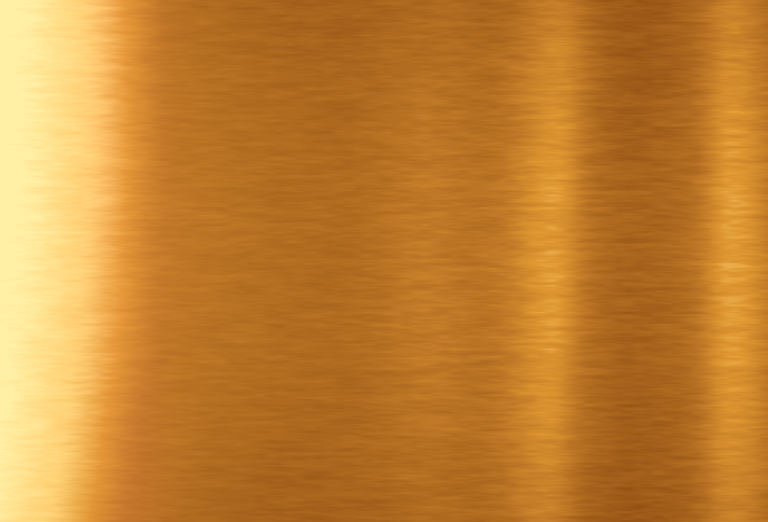
This texture is drawn by a Shadertoy shader. Its source:

```glsl
// Brushed golden metal sheet with soft vertical reflections and fine horizontal grain.

float hash(vec2 p) {
    vec3 q = fract(vec3(p.xyx) * 0.1031);
    q += dot(q, q.yzx + 33.33);
    return fract((q.x + q.y) * q.z);
}

float valueNoise(vec2 p) {
    vec2 cell = floor(p);
    vec2 f = fract(p);
    f = f * f * (3.0 - 2.0 * f);
    float low = mix(hash(cell), hash(cell + vec2(1.0, 0.0)), f.x);
    float high = mix(hash(cell + vec2(0.0, 1.0)), hash(cell + vec2(1.0)), f.x);
    return mix(low, high, f.y);
}

// Bell curve with its own width on each side of the centre.
float band(float x, float centre, float leftWidth, float rightWidth) {
    float d = x - centre;
    d /= d < 0.0 ? leftWidth : rightWidth;
    return exp(-d * d);
}

float falloff(float x, float from, float to) {
    return 1.0 - smoothstep(from, to, x);
}

// Layers of stretched noise, centred on zero.
float brushedGrain(vec2 uv) {
    float sum = 0.0;
    float weight = 0.5;
    vec2 scale = vec2(22.0, 130.0);
    for (int i = 0; i < 3; i++) {
        sum += weight * (valueNoise(uv * scale + float(i) * 37.0) - 0.5);
        scale *= vec2(1.9, 1.65);
        weight *= 0.9;
    }
    return sum;
}

// Wide glow on the left edge, narrowing toward the bottom.
float leftGlow(vec2 uv) {
    float x = uv.x + 0.055 * pow(1.0 - uv.y, 3.0);
    return 0.40 * falloff(x, 0.11, 0.23)
         + 0.29 * falloff(x, -0.01, 0.16)
         + 0.13 * falloff(x, 0.15, 0.45);
}

float reflections(vec2 uv) {
    float lean = 0.018 * (uv.y - 0.5);
    float middle = 1.0 - pow(abs(2.0 * uv.y - 1.0), 2.0);
    float strength = mix(0.72, 1.0, middle);
    float bright = 0.12 * band(uv.x, 0.56, 0.07, 0.07)
                 + 0.34 * band(uv.x, 0.72 + lean, 0.06, 0.038)
                 + 0.36 * band(uv.x, 0.952, 0.037, 0.052);
    return bright * strength - 0.07 * band(uv.x, 0.83, 0.05, 0.05);
}

vec3 goldRamp(float tone) {
    vec3 colour = mix(vec3(0.58, 0.32, 0.08), vec3(0.75, 0.47, 0.15),
                      clamp(tone / 0.33, 0.0, 1.0));
    colour = mix(colour, vec3(0.87, 0.59, 0.19), clamp((tone - 0.33) / 0.22, 0.0, 1.0));
    colour = mix(colour, vec3(1.0, 0.82, 0.46), clamp((tone - 0.55) / 0.25, 0.0, 1.0));
    return mix(colour, vec3(1.0, 0.94, 0.65), clamp((tone - 0.80) / 0.20, 0.0, 1.0));
}

void mainImage(out vec4 fragColor, in vec2 fragCoord) {
    vec2 uv = fragCoord / iResolution.xy;

    // Broad lighting, dimmer along the top and bottom.
    float vertical = abs(2.0 * uv.y - 1.0);
    float tone = 0.22 + leftGlow(uv) + reflections(uv);
    tone -= 0.10 * vertical * vertical * smoothstep(0.05, 0.35, uv.x);

    // Grain catches more light on the reflections to the right.
    float grain = brushedGrain(uv);
    tone += grain * mix(0.10, 0.17, smoothstep(0.1, 0.7, uv.x));

    // Warm blush along the rim of the left glow.
    vec3 colour = goldRamp(tone);
    colour += vec3(0.03, 0.0, 0.03) * band(uv.x, 0.15, 0.04, 0.06);
    fragColor = vec4(clamp(colour, 0.0, 1.0), 1.0);
}
```
